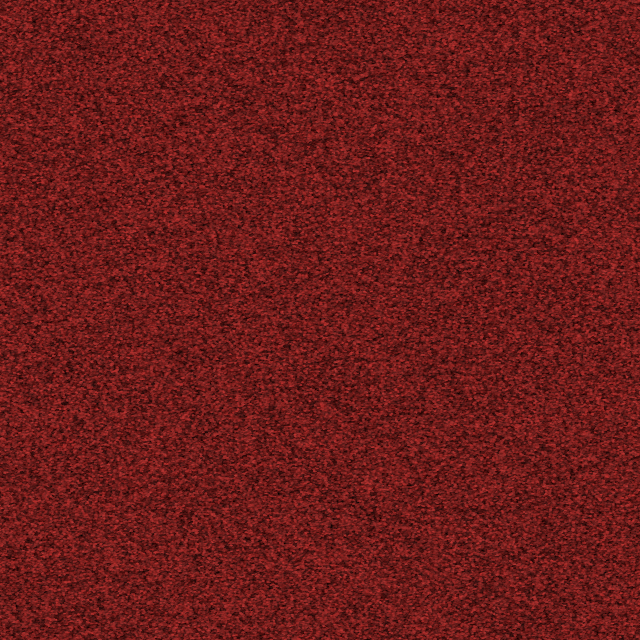
Reproduce this texture procedurally as a WebGL 1 fragment shader.

```glsl
precision highp float;
uniform vec2 u_resolution;

const vec3 MEAN_RED = vec3(0.432, 0.113, 0.105);
const vec3 LIGHT_SLOPE = vec3(1.0, 0.29, 0.275);
const vec3 PINK_TINT = vec3(-0.01, 0.035, 0.035);

float hash(vec2 cell, float seed) {
  vec3 p = fract(vec3(cell.xyx + seed) * vec3(0.1031, 0.1030, 0.0973));
  p += dot(p, p.yzx + 33.33);
  return fract((p.x + p.y) * p.z);
}

// Smooth value noise centred on zero
float noise(vec2 p, float seed) {
  vec2 cell = floor(p);
  vec2 f = fract(p);
  vec2 w = f * f * (3.0 - 2.0 * f);
  float low = mix(hash(cell, seed), hash(cell + vec2(1.0, 0.0), seed), w.x);
  float high = mix(hash(cell + vec2(0.0, 1.0), seed), hash(cell + vec2(1.0, 1.0), seed), w.x);
  return mix(low, high, w.y) - 0.5;
}

vec2 rotate(vec2 p, float angle) {
  float c = cos(angle);
  float s = sin(angle);
  return vec2(c * p.x - s * p.y, s * p.x + c * p.y);
}

// Scattered tufts with soft edges: x is the tone, y the squared distance
vec2 tufts(vec2 p, float softness, float seed) {
  vec2 cell = floor(p);
  float toneSum = 0.0;
  float weightSum = 0.0;
  float nearest = 4.0;
  for (int j = -1; j <= 1; j++) {
    for (int i = -1; i <= 1; i++) {
      vec2 id = cell + vec2(float(i), float(j));
      vec2 centre = id + vec2(hash(id, seed), hash(id, seed + 17.0));
      vec2 offset = p - centre;
      float squared = dot(offset, offset);
      float weight = exp(-squared / softness);
      toneSum += weight * hash(id, seed + 39.0);
      weightSum += weight;
      nearest = min(nearest, squared);
    }
  }
  return vec2(toneSum / max(weightSum, 1e-6) - 0.5, nearest);
}

// Faint wear: upright bands and broad patches
float wear(vec2 uv) {
  float bands = noise(uv * vec2(14.0, 3.0), 11.0);
  float patches = noise(uv * vec2(22.0, 30.0), 23.0);
  return 0.016 * bands + 0.02 * patches;
}

void main() {
  vec2 uv = gl_FragCoord.xy / min(u_resolution.x, u_resolution.y);

  // Crisp tufts with shaded gaps between them
  vec2 pile = tufts(rotate(uv, 0.12) * vec2(215.0, 345.0) + 400.0, 0.07, 3.0);
  float light = 0.32 * pile.x - 0.2 * (pile.y - 0.17);

  // Fine crossing fibres and weak clumps
  light += 0.28 * noise(rotate(uv, -0.35) * vec2(330.0, 480.0) + 400.0, 47.0);
  light += 0.05 * noise(rotate(uv, 0.08) * vec2(85.0, 135.0) + 400.0, 71.0);
  light += wear(uv);

  // Some fibres are duller and pinker than others
  float pinkness = noise(rotate(uv, 0.15) * vec2(250.0, 370.0) + 400.0, 91.0);
  vec3 colour = MEAN_RED + LIGHT_SLOPE * light + PINK_TINT * pinkness;
  gl_FragColor = vec4(clamp(colour, 0.0, 1.0), 1.0);
}
```
